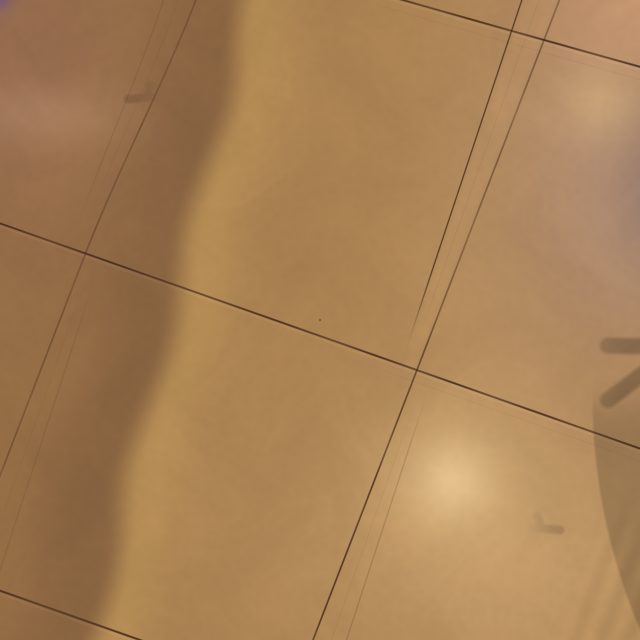
Give the GLSL for this texture, as a WebGL 2 fragment shader.

```glsl
#version 300 es
precision highp float;
uniform vec2 u_resolution;
out vec4 fragColor;

#define TILE_WIDTH 0.588
#define COLUMN_LEAN 0.385
#define ROW_SLOPE 0.352
#define JOINT_HALF 0.0013
#define MOTTLE 0.03
#define GRAIN 0.02
#define CLAY vec3(0.66, 0.50, 0.315)
#define PALE vec3(0.765, 0.605, 0.41)
#define SHADE vec3(0.53, 0.385, 0.25)
#define ROSY vec3(0.70, 0.555, 0.45)
#define GLOW vec3(0.89, 0.745, 0.52)
#define JOINT vec3(0.27, 0.17, 0.11)

vec2 hash2(vec2 c) {
    vec2 q = vec2(dot(c, vec2(127.1, 311.7)), dot(c, vec2(269.5, 183.3)));
    return fract(sin(q) * 43758.5);
}

// Distance to the nearest scattered cell centre
float cellular(vec2 p) {
    vec2 id = floor(p), f = fract(p);
    float nearest = 2.0;
    for (int j = -1; j <= 1; j++)
        for (int i = -1; i <= 1; i++) {
            vec2 o = vec2(i, j);
            nearest = min(nearest, length(o + hash2(id + o) - f));
        }
    return nearest;
}

// Warped layered sines, roughly -1 to 1
float clouds(vec2 p) {
    float sum = 0.0, amp = 0.5;
    for (int i = 0; i < 5; i++) {
        p += 0.6 * sin(p.yx * 1.3 + float(i));
        sum += amp * sin(p.x) * sin(p.y + 0.7);
        p = mat2(1.5, 1.1, -1.1, 1.5) * p;
        amp *= 0.62;
    }
    return sum;
}

float blob(vec2 p, vec2 centre, vec2 size) {
    vec2 q = (p - centre) / size;
    return exp(-dot(q, q));
}

float capsule(vec2 p, vec2 a, vec2 b) {
    vec2 d = b - a;
    return length(p - a - d * clamp(dot(p - a, d) / dot(d, d), 0.0, 1.0));
}

float stroke(float dist, float halfWidth) {
    float soft = max(0.0012, 0.7 / u_resolution.y);
    return 1.0 - smoothstep(halfWidth - soft, halfWidth + soft, abs(dist));
}

// Signed distance to the nearest joint of a unit-spaced family
float joint(float cell) {
    return (fract(cell + 0.5) - 0.5) * 0.545;
}

void main() {
    vec2 p = gl_FragCoord.xy / u_resolution;
    float mottle = clouds(p * 17.0);

    // Glazed clay with broad pools of light
    vec3 col = mix(CLAY, PALE, 0.9 * blob(p, vec2(0.8, 0.14), vec2(0.32, 0.25)));
    col = mix(col, PALE, 0.4 * blob(p, vec2(0.74, 0.6), vec2(0.12, 0.35)));
    col = mix(col, ROSY, 0.95 * blob(p, vec2(0.97, 0.72), vec2(0.18, 0.3)));
    col = mix(col, vec3(0.77, 0.585, 0.44), 0.9 * blob(p, vec2(1.0, 1.0), vec2(0.16, 0.12)));
    col = mix(col, GLOW, 0.4 * blob(p, vec2(0.94, 0.84), vec2(0.07, 0.06)));
    col = mix(col, vec3(0.54, 0.45, 0.42), 0.6 * blob(p, vec2(1.03, 0.69), vec2(0.07, 0.12)));

    // Cast shade on the left with a warm rim
    float edge = p.x - 0.15 - 0.245 * p.y - 0.012 * sin(p.y * 17.0) - 0.006 * mottle;
    col += vec3(0.045, 0.045, 0.015) * exp(-pow((edge - 0.03) / 0.06, 2.0));
    float shade = 1.0 - smoothstep(-0.035, 0.022, edge);
    vec3 shadeTint = mix(SHADE, vec3(0.54, 0.38, 0.29), blob(p, vec2(0.0, 0.9), vec2(0.2, 0.25)));
    shadeTint += 0.06 * blob(p, vec2(0.06, 0.82), vec2(0.14, 0.05));
    shadeTint += vec3(0.05, 0.04, 0.02) * smoothstep(-0.06, -0.2, edge);
    col = mix(col, shadeTint, 0.95 * shade);
    col = mix(col, vec3(0.42, 0.32, 0.52), 0.8 * blob(p, vec2(-0.005, 1.005), vec2(0.022)));

    // Lamp reflection
    col = mix(col, GLOW, 0.5 * blob(p, vec2(0.71, 0.25), vec2(0.12)));
    col = mix(col, vec3(0.95, 0.82, 0.63), 0.5 * blob(p, vec2(0.705, 0.25), vec2(0.055)));

    // Mottling and fine grain
    col *= 1.0 + MOTTLE * mottle + GRAIN * (cellular(p * 60.0) - 0.5);

    // Slightly converging tile grid
    float lift = p.y + ROW_SLOPE * p.x - 0.651;
    float w = lift - 0.11 * p.x * max(lift, 0.0);
    float rowCell = w * (1.8155 + 0.1275 * w);
    float u = p.x - 0.651 - COLUMN_LEAN * (p.y - 0.4206);
    float left = 1.0 - smoothstep(-0.32, -0.28, u);
    u -= 0.02 * left * smoothstep(0.6, 1.0, p.y);
    float upper = step(0.0, w);
    float split = (0.028 + 0.053 * abs(w)) * (2.0 * upper - 1.0);
    float row = joint(rowCell), column = joint(u / TILE_WIDTH);
    float echo = joint((u + split) / TILE_WIDTH);

    // Pale strip between each upper column joint and its echo
    float strip = smoothstep(0.0, 0.01, -column * sign(split)) * smoothstep(0.0, 0.01, echo * sign(split));
    col *= 1.0 + 0.025 * strip * upper * (1.0 - left);

    // Joints with uneven wear, lit lips and faint echoes
    float wear = 0.88 + 0.12 * sin(p.x * 37.0 + 2.0 * sin(p.y * 23.0));
    float fade = smoothstep(0.02, 0.16, abs(w));
    float columnInk = wear * mix(mix(0.85, 0.5, upper * fade), 0.42, left);
    float echoInk = fade * mix(mix(0.2, 0.8, upper), 0.14, left);
    col += 0.025 * stroke(row + 0.0045, 0.0016);
    col = mix(col, JOINT, 0.07 * stroke(row + 0.019, 0.0006) * smoothstep(0.5, 0.65, p.x));
    col = mix(col, JOINT, 0.08 * fade * stroke(column + 0.5 * split, 0.0006));
    col = mix(col, JOINT, echoInk * stroke(echo, JOINT_HALF * 0.8));
    col = mix(col, JOINT, columnInk * stroke(column, JOINT_HALF));
    col = mix(col, JOINT, 0.9 * wear * stroke(row, JOINT_HALF * 1.15));

    // Dim furniture reflections at the right
    float bars = min(capsule(p, vec2(0.95, 0.46), vec2(1.1, 0.457)), capsule(p, vec2(0.95, 0.375), vec2(1.05, 0.45)));
    float barFade = smoothstep(0.87, 0.98, p.x);
    col *= 1.0 - 0.22 * barFade * (1.0 - smoothstep(0.008, 0.017, bars));
    float curve = 0.93 - length(p - vec2(1.855, 0.38));
    float curveFade = 1.0 - smoothstep(0.3, 0.42, p.y);
    col *= 1.0 - 0.16 * curveFade * smoothstep(-0.002, 0.004, curve);
    float streak = smoothstep(0.36, 0.42, u) * (1.0 - smoothstep(0.1, 0.3, p.y));
    col *= 1.0 + 0.03 * streak * sin(u * 150.0);

    // Hooked scuffs and a centre speck
    for (int i = 0; i < 2; i++) {
        float s = float(i);
        vec2 q = (p - mix(vec2(0.2, 0.845), vec2(0.875, 0.172), s)) * vec2(1.0 - 2.0 * s, 1.0);
        float scuff = min(capsule(q, vec2(0.0), vec2(0.045, 0.004)), capsule(q, vec2(0.03, 0.004), vec2(0.036, 0.022)));
        col *= 1.0 - 0.13 * (1.0 - smoothstep(0.003, 0.010, scuff)) * (1.0 - smoothstep(0.0, 0.06, q.x));
    }
    col = mix(col, JOINT, stroke(length(p - 0.5), 0.001));
    fragColor = vec4(clamp(col, 0.0, 1.0), 1.0);
}
```
